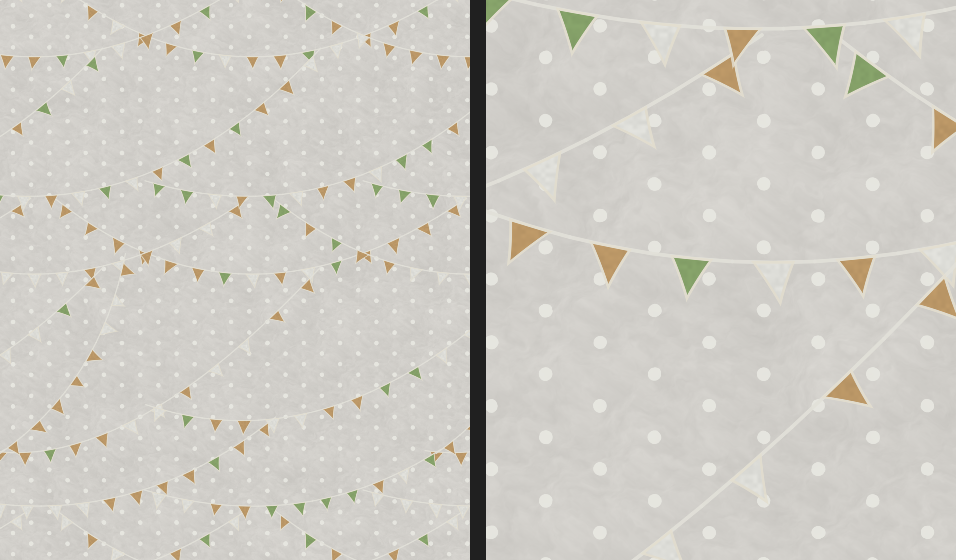
Left: the whole. Right: its middle third, enlarged.
Give the GLSL for this pattern, as a WebGL 2 fragment shader.

```glsl
#version 300 es
precision highp float;

uniform vec2 u_resolution;
out vec4 fragColor;

const float UNITS = 768.0;               // design units per canvas height
const vec2 TILE = vec2(598.0, 724.0);    // size of one repeat
const vec2 DOT_CELL = vec2(24.92, 28.96);
const vec2 DOT_ORIGIN = vec2(67.7, 65.0);
const vec2 FLAG_SIZE = vec2(8.8, 18.0);  // half width, drop

const vec3 LINEN = vec3(0.815, 0.806, 0.787);
const vec3 DOT_WHITE = vec3(0.91, 0.91, 0.885);
const vec3 CORD = vec3(0.885, 0.88, 0.85);
const vec3 CREAM = vec3(0.89, 0.87, 0.81);
const vec3 PALE = vec3(0.865, 0.865, 0.845);
const vec3 TAN = vec3(0.73, 0.59, 0.40);
const vec3 GREEN = vec3(0.52, 0.63, 0.41);

float hash(vec2 p) {
    vec3 q = fract(vec3(p.xyx) * 0.1031);
    q += dot(q, q.yzx + 33.33);
    return fract((q.x + q.y) * q.z);
}

float noise(vec2 p) {
    vec2 i = floor(p), f = fract(p);
    f = f * f * (3.0 - 2.0 * f);
    return mix(mix(hash(i), hash(i + vec2(1, 0)), f.x),
               mix(hash(i + vec2(0, 1)), hash(i + vec2(1, 1)), f.x), f.y);
}

float fbm(vec2 p) {
    float sum = 0.0, amp = 0.5;
    for (int i = 0; i < 5; i++) {
        sum += amp * noise(p);
        p = mat2(1.6, 1.2, -1.2, 1.6) * p + 17.0;
        amp *= 0.55;
    }
    return sum;
}

float cover(float d, float aa) {
    return 1.0 - smoothstep(-0.5 * aa, 0.5 * aa, d);
}

float segment(vec2 p, vec2 a, vec2 b) {
    vec2 ap = p - a, ab = b - a;
    return length(ap - ab * clamp(dot(ap, ab) / dot(ab, ab), 0.0, 1.0));
}

vec2 bezier(vec2 a, vec2 b, vec2 c, float t) {
    return mix(mix(a, b, t), mix(b, c, t), t);
}

// Pennant hanging from y = 0 with slightly hollow sides
float pennant(vec2 p, vec2 size) {
    float k = max(1.0 - p.y / size.y, -1.0);
    return max(-p.y, (abs(p.x) - size.x * k * (0.86 + 0.14 * k)) * 0.9);
}

float dots(vec2 p, vec2 cell, float radius) {
    float column = floor(p.x / cell.x + 0.5);
    vec2 q = vec2(p.x - column * cell.x, p.y + 0.5 * cell.y * mod(column, 2.0));
    q.y -= cell.y * floor(q.y / cell.y + 0.5);
    return length(q) - radius;
}

vec3 flagColor(float h) {
    return h < 0.4 ? TAN : (h < 0.64 ? GREEN : PALE);
}

// One sagging cord a-b-c carrying evenly spaced flags
vec3 strand(vec3 col, vec2 p, vec2 a, vec2 b, vec2 c, int count, float seed, float aa) {
    vec2 middle = 0.5 * (a + c);
    p = mod(p - middle + 0.5 * TILE, TILE) - 0.5 * TILE + middle;
    for (int i = 0; i < count; i++) {
        float t = (float(i) + 0.5) / float(count), h = 0.5 / float(count);
        vec2 knot = bezier(a, b, c, t);
        if (distance(p, knot) > 45.0) continue;
        float cord = min(segment(p, bezier(a, b, c, t - h), knot),
                         segment(p, knot, bezier(a, b, c, t + h)));
        col = mix(col, CORD, 0.9 * cover(cord - 0.85, aa));

        vec2 id = vec2(float(i) * 3.0 + 1.0, seed * 11.0);
        vec2 along = normalize(mix(b - a, c - b, t));
        along *= along.x < 0.0 ? -1.0 : 1.0;
        vec2 local = vec2(dot(p - knot, along), dot(p - knot, vec2(-along.y, along.x)));
        local.x -= local.y * (hash(id + 5.3) - 0.5) * 0.5;
        float d = pennant(local, FLAG_SIZE * mix(0.9, 1.08, hash(id + 9.7)));
        vec3 fill = flagColor(hash(id)) * (0.97 + 0.06 * noise(p * 0.5));
        col = mix(col, CREAM, 0.85 * cover(d - 0.7, aa));
        col = mix(col, fill, cover(d + 0.5, aa));
    }
    return col;
}

void main() {
    float aa = UNITS / u_resolution.y;
    vec2 p = vec2(gl_FragCoord.x, u_resolution.y - gl_FragCoord.y) * aa;

    // Mottled ground with fine brushed wear
    float mottle = fbm(p * 0.035) - 0.5;
    float brushed = fbm(p * vec2(0.16, 0.22) + 6.0 * mottle) - 0.5;
    vec3 col = LINEN + 0.045 * mottle + 0.06 * brushed;

    // Staggered dots
    float spot = dots(p - DOT_ORIGIN, DOT_CELL, 3.1 + 0.8 * brushed);
    col = mix(col, DOT_WHITE, 0.9 * cover(spot, aa));

    // Strands that recur every half repeat across
    for (int i = 0; i < 2; i++) {
        float s = float(i);
        vec2 q = p - vec2(0.5 * TILE.x * s, 0.0);
        for (int row = 0; row < 2; row++) {
            vec2 r = q + vec2(0.0, 298.0 * float(row));
            col = strand(col, r, vec2(75, 272), vec2(335, 480), vec2(640, 272), 15, 1.0 + s + 2.0 * float(row), aa);
        }
        col = strand(col, q, vec2(440, 66), vec2(190, 335), vec2(-100, 248), 15, 6.0 + s, aa);
    }
    // Strands that occur once in each repeat
    col = strand(col, p, vec2(440, 366), vec2(178, 648), vec2(-15, 618), 12, 9.0, aa);
    col = strand(col, p, vec2(740, 366), vec2(470, 645), vec2(200, 555), 14, 10.0, aa);
    col = strand(col, p, vec2(172, 348), vec2(138, 525), vec2(0, 622), 8, 11.0, aa);
    col = strand(col, p, vec2(378, 572), vec2(161, 746), vec2(-100, 672), 13, 12.0, aa);
    col = strand(col, p, vec2(605, 616), vec2(419, 736), vec2(198, 672), 11, 13.0, aa);

    fragColor = vec4(col, 1.0);
}
```
